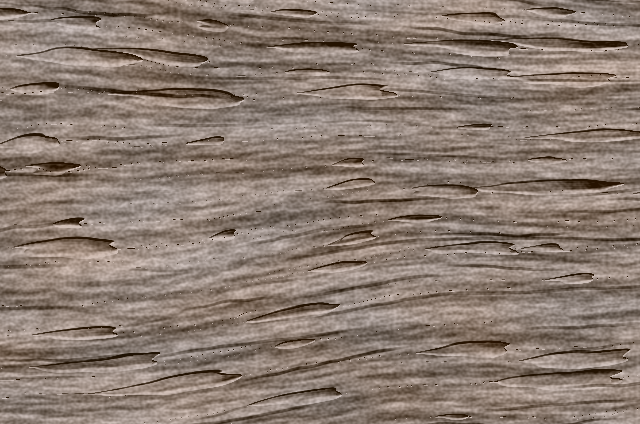
Give the GLSL for this texture, as a Shadertoy shader.

```glsl
// Weathered driftwood: bent horizontal grain with swells, eroded pockets and cracks.
// A height field is built along the grain, lit from above by its slope and by
// a short shadow march, then tinted from dark umber to pale grey-brown.

#define BASE_TONE 0.68
#define RELIEF 1.1
#define SHADOW 0.50
#define SUN_SLOPE 0.55
#define POCKET_DEPTH 0.022
#define POCKET_CELL vec2(0.30, 0.08)
#define FIBRE 0.36
#define SPECKLE 0.28
#define CRACK_WIDTH 0.0022
#define CRACK_DARK 0.55
#define DARK_WOOD vec3(0.21, 0.15, 0.09)
#define PALE_WOOD vec3(0.73, 0.67, 0.64)

vec2 hash2(vec2 p) {
    vec3 a = fract(vec3(p.xyx) * vec3(0.1031, 0.1030, 0.0973));
    a += dot(a, a.yzx + 33.33);
    return fract((a.xx + a.yz) * a.zy);
}

float cornerSlope(vec2 cell, vec2 offset) {
    float angle = 6.2832 * hash2(cell).x;
    return dot(vec2(cos(angle), sin(angle)), offset);
}

// Gradient noise, roughly -0.7 to 0.7
float noise(vec2 p) {
    vec2 i = floor(p), f = p - i;
    vec2 s = f * f * f * (f * (f * 6.0 - 15.0) + 10.0);
    vec2 e = vec2(1.0, 0.0);
    float low = mix(cornerSlope(i, f), cornerSlope(i + e, f - e), s.x);
    float high = mix(cornerSlope(i + e.yx, f - e.yx), cornerSlope(i + 1.0, f - 1.0), s.x);
    return mix(low, high, s.y);
}

// Bends the plane so that the grain falls at the top and rises below
vec2 followGrain(vec2 p) {
    float tilt = mix(-0.08, 0.05, smoothstep(0.3, 1.0, p.y));
    p.y += (p.x - 0.75) * tilt + 0.05 * noise(p * vec2(1.5, 2.6) + 4.0);
    return p;
}

// Scattered hollows: thin tail on the left, blunt end on the right, sharp top lip
float pockets(vec2 q) {
    vec2 home = floor(q / POCKET_CELL);
    float depth = 0.0;
    for (int j = -1; j <= 1; j++)
    for (int i = -1; i <= 1; i++) {
        vec2 cell = home + vec2(i, j);
        vec2 place = hash2(cell + 71.0), kind = hash2(cell + 137.0);
        if (kind.x > 0.5 + 0.4 * cell.y * POCKET_CELL.y) continue;
        float reach = mix(0.04, 0.17, kind.y * kind.y);
        vec2 d = q - (cell + 0.2 + 0.6 * place) * POCKET_CELL;
        float u = clamp(d.x / reach, -1.0, 1.0);
        float halfHeight = (0.006 + 0.09 * reach) * (1.0 + u) * sqrt(1.0 - u);
        float v = d.y / max(halfHeight, 0.0001);
        float hollow = smoothstep(0.0, v > 0.0 ? 0.35 : 1.0, 1.0 - v * v);
        depth = max(depth, hollow * (0.55 + 0.45 * u));
    }
    return depth;
}

// x: height, y: pocket depth from 0 to 1
vec2 surface(vec2 q) {
    float swell = noise(q * vec2(1.7, 13.0));
    float ridge = noise(q * vec2(4.0, 31.0) + vec2(9.0, swell));
    float strand = noise(q * vec2(11.0, 68.0) + 31.0);
    float pit = pockets(q + vec2(0.04 * strand, 0.012 * ridge + 0.006 * strand));
    float height = 0.014 * swell + 0.006 * ridge + 0.002 * strand;
    return vec2(height - POCKET_DEPTH * pit, pit);
}

// Broken dark lines, one wandering along each row of the grain
float cracks(vec2 q, float rows, float seed, float pixel) {
    float y = q.y * rows + seed;
    float row = floor(y);
    float path = 0.5 + 0.45 * noise(vec2(q.x * 2.5 + row * 7.3, seed))
               + 0.07 * noise(vec2(q.x * 16.0, row + seed));
    float opening = smoothstep(0.02, 0.3, noise(vec2(q.x * 2.2 + row * 3.7, row * 0.71 + seed)));
    float away = abs(y - row - path) / rows;
    float width = CRACK_WIDTH * opening;
    return opening * (1.0 - smoothstep(width, width + pixel + 0.001, away));
}

void mainImage(out vec4 fragColor, in vec2 fragCoord) {
    float pixel = 1.0 / iResolution.y;
    vec2 p = fragCoord * pixel;
    vec2 q = followGrain(p);
    vec2 here = surface(q);

    // Slope light from above, with softened highlights
    float rise = (surface(q + vec2(0.0, 0.0025)).x - here.x) / 0.0025;
    float light = -RELIEF * rise;
    light /= 1.0 + abs(light) * (light > 0.0 ? 2.3 : 1.2);

    // Shadow cast by lips higher up
    float cover = 0.0;
    for (int i = 1; i <= 7; i++) {
        float run = 0.005 * float(i);
        cover = max(cover, surface(q + vec2(0.0, run)).x - here.x - SUN_SLOPE * run);
    }
    float shade = smoothstep(0.0, 0.018, cover);

    // Fibres, speckle, broad stains and cracks
    float tone = BASE_TONE + light - SHADOW * shade - 0.14 * here.y;
    tone += FIBRE * noise(q * vec2(22.0, 105.0)) + SPECKLE * noise(p * vec2(110.0, 150.0));
    tone += 0.22 * noise(p * vec2(1.6, 4.0) + 17.0);
    float crack = max(cracks(q, 11.0, 3.0, pixel), 0.7 * cracks(q, 23.0, 8.5, pixel));
    tone = clamp(tone - CRACK_DARK * crack, -0.15, 1.15);

    // Wood colour, warmer in some hollows and patches
    vec3 wood = mix(DARK_WOOD, PALE_WOOD, tone);
    float warmth = 0.35 * here.y + 0.9 * noise(p * vec2(4.0, 9.0) + 50.0);
    wood += vec3(0.035, 0.0, -0.03) * clamp(warmth, -0.4, 0.8);
    fragColor = vec4(clamp(wood, 0.0, 1.0), 1.0);
}
```
